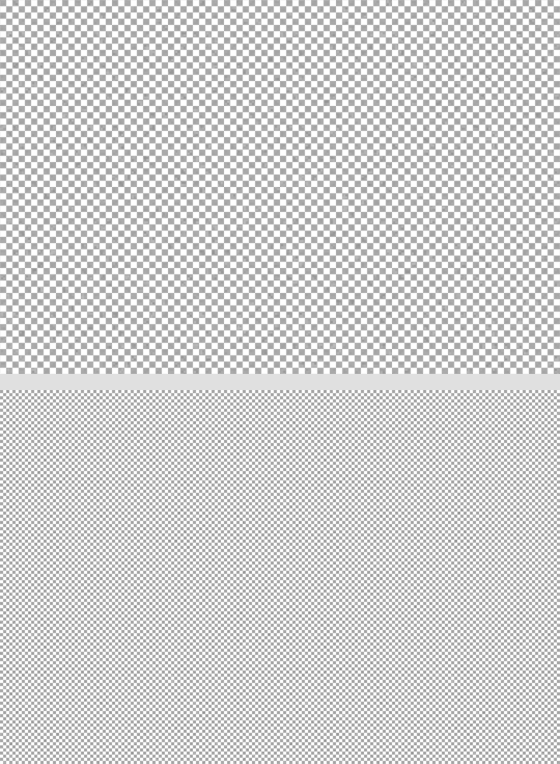
Top: one tile. Bottom: repeated 2 by 2.
This pattern is drawn by a Shadertoy shader. Its source:

```glsl
// Grey and white checkerboard of 90 by 60 squares (45 by 30 repeats).
// Signed square waves multiply into the checks; wrapped value noise adds
// a faint mottle to the grey squares and a pale rim to all of them.

const vec2 CELLS = vec2(90.0, 60.0);   // even counts, so the edges join
const float WEAR_PERIOD = 15.0;        // divides both cell counts
const float GRAINS = 3.0;              // noise knots per square side
const float GREY = 0.655;
const float GREY_RIM = 0.715;
const float WHITE_RIM = 0.955;

float hash(vec2 p) {
    return fract(sin(dot(p, vec2(127.1, 311.7))) * 43758.5453);
}

// Value noise that repeats after a whole number of knots
float wrappedNoise(vec2 p, vec2 period) {
    vec2 i = floor(p);
    vec2 f = fract(p);
    f = f * f * (3.0 - 2.0 * f);
    float a = hash(mod(i, period));
    float b = hash(mod(i + vec2(1.0, 0.0), period));
    float c = hash(mod(i + vec2(0.0, 1.0), period));
    float d = hash(mod(i + vec2(1.0, 1.0), period));
    return mix(mix(a, b, f.x), mix(c, d, f.x), f.y);
}

// Distance to the nearest cell border on each axis, 0 to 0.5
vec2 borderDistance(vec2 p) {
    return 0.5 - abs(fract(p) - 0.5);
}

// Smoothed square wave on each axis, from -1 to 1
vec2 squareWave(vec2 p, vec2 softness) {
    vec2 side = 1.0 - 2.0 * mod(floor(p), 2.0);
    return side * clamp(borderDistance(p) / softness, 0.0, 1.0);
}

// Grey share of the checks; the lower left square is white
float greyCoverage(vec2 p, vec2 softness) {
    vec2 wave = squareWave(p, softness);
    return 0.5 - 0.5 * wave.x * wave.y;
}

// Grey tone: light mottle, stronger in a few squares
float greyTone(vec2 p, float rim) {
    float worn = step(0.8, hash(mod(floor(p), WEAR_PERIOD) + 7.0));
    float grain = wrappedNoise(p * GRAINS, CELLS * GRAINS) - 0.5;
    float body = GREY + grain * mix(0.05, 0.16, worn);
    return mix(body, GREY_RIM, rim * 0.6);
}

void mainImage(out vec4 fragColor, in vec2 fragCoord) {
    vec2 p = fragCoord / iResolution.xy * CELLS;
    vec2 softness = max(vec2(0.06), 0.5 * CELLS / iResolution.xy);

    // Narrow rim along the cell borders
    vec2 border = borderDistance(p);
    float rim = 1.0 - smoothstep(0.04, 0.2, min(border.x, border.y));

    float white = mix(1.0, WHITE_RIM, rim * 0.7);
    float tone = mix(white, greyTone(p, rim), greyCoverage(p, softness));
    fragColor = vec4(vec3(tone), 1.0);
}
```
